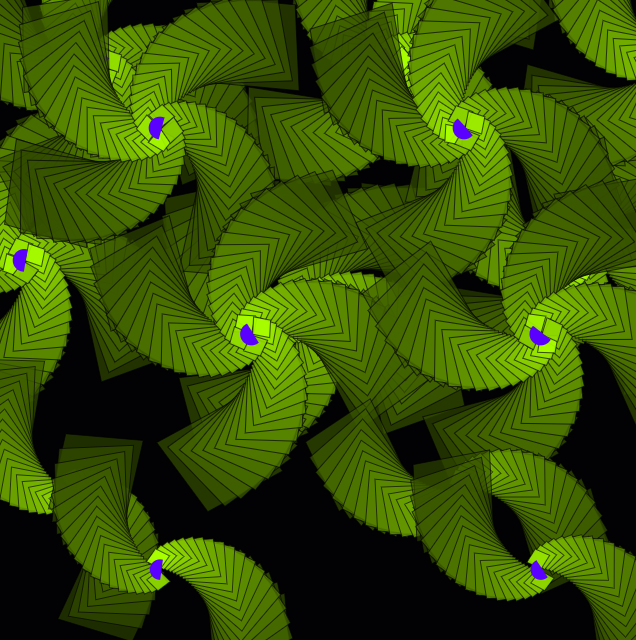
Give the GLSL for this pattern, as a WebGL 1 fragment shader.

```glsl
precision highp float;
// Green pinwheel flowers on black. Each flower is a few curling arms of outlined,
// translucent squares that grow, turn and darken as they leave a violet core.
// A hidden back layer fills the upper part; two staggered columns lie in front.
uniform vec2 u_resolution;

#define STEPS 20            // squares per arm
#define REACH 0.10          // travel of the square's pivot corner
#define SIZE_IN 0.026       // square side at the core
#define SIZE_OUT 0.128      // square side at the tip
#define TURN 2.45           // clockwise turn along an arm
#define LINE 0.0008         // half width of the outlines
#define INK 0.66            // strength of the outlines
#define GLOW 0.90           // brightness at the core
#define DUSK 0.32           // brightness at the tip
#define CORE_RADIUS 0.017

const int BACK_FLOWERS = 6;
const int FLOWERS = 14;
const int MAX_ARMS = 4;
const float TAU = 6.28318;
const vec3 NIGHT = vec3(0.006, 0.002, 0.010);
const vec3 LIME = vec3(0.66, 1.0, 0.0);
const vec3 VIOLET = vec3(0.35, 0.0, 1.0);

float hash(float n) { return fract(sin(n * 91.7 + 3.1) * 437.5); }

// Coordinates of p in a frame turned by angle a
vec2 turnFrame(vec2 p, float a) {
  float c = cos(a), s = sin(a);
  return vec2(c * p.x + s * p.y, c * p.y - s * p.x);
}

// Soft fill of a signed distance, one pixel wide
float fill(float d, float pixel) { return clamp(0.5 - d / pixel, 0.0, 1.0); }

// Back layer: sheared 3 x 2 grid in the upper part
vec2 backCentre(float i) {
  float column = mod(i, 3.0), row = floor(i / 3.0);
  vec2 jitter = vec2(hash(i), hash(i + 20.0)) - 0.5;
  float dip = 0.10 * sin(column * TAU / 4.0) * (1.0 - row);
  return vec2(0.05 + 0.43 * column + 0.12 * row, 0.60 + 0.30 * row - dip) + 0.04 * jitter;
}

// Front layer: two swaying columns whose rows crowd towards the bottom
vec2 frontCentre(float i) {
  float row = floor(i / 2.0);
  float left = 0.25 + 0.165 * sin(row * TAU / 3.0);
  float right = 0.785 - 0.06 * cos(row * TAU / 2.0);
  return vec2(mix(left, right, mod(i, 2.0)), 0.11 + 0.69 * pow(1.0 - row / 3.0, 1.55));
}

// Paints one flower over the colour, from the large dark squares to the small bright ones
vec3 paintFlower(vec3 color, vec2 p, float arms, float seed, float pixel) {
  float heading = -0.8 * hash(seed + 7.0);
  for (int k = 0; k < STEPS; k++) {
    float t = 1.0 - float(k) / float(STEPS - 1);
    float side = mix(SIZE_IN, SIZE_OUT, t);
    float shade = mix(GLOW, DUSK, pow(t, 0.65));
    float opacity = mix(0.92, 0.62, t);
    vec2 pivot = REACH * t * vec2(cos(0.3 * t), -sin(0.3 * t));
    float tilt = 1.3 - TURN * t;

    for (int a = 0; a < MAX_ARMS; a++) {
      float arm = float(a);
      if (arm >= arms) break;
      float wobble = sin(arm * 2.4 + seed * 1.7);
      vec2 q = turnFrame(p, heading + arm * TAU / arms + 0.18 * wobble);
      vec2 e = turnFrame(q - pivot, tilt) - 0.5 * side;
      e.x += 0.14 * e.y;
      float d = max(abs(e.x), abs(e.y)) - 0.5 * side;
      vec3 leaf = LIME * shade * (1.0 + 0.12 * wobble);
      color = mix(color, leaf, opacity * fill(d, pixel));
      color *= 1.0 - INK * fill(abs(d) - LINE, pixel);
    }
  }

  // Core: a disc cut to a half moon
  vec2 facing = turnFrame(vec2(-1.0, 0.0), 2.0 * hash(seed + 40.0) - 1.0);
  float moon = max(length(p) - CORE_RADIUS, -dot(p, facing) - 0.15 * CORE_RADIUS);
  return mix(color, VIOLET, fill(moon, pixel));
}

void main() {
  float pixel = 1.0 / u_resolution.y;
  vec2 uv = gl_FragCoord.xy * pixel;
  vec3 color = NIGHT;

  for (int i = 0; i < FLOWERS; i++) {
    float n = float(i), frontIndex = n - float(BACK_FLOWERS);
    bool isBack = i < BACK_FLOWERS;
    vec2 centre = isBack ? backCentre(n) : frontCentre(max(frontIndex, 0.0));
    float arms = frontIndex < 4.0 ? 4.0 : 2.0;
    float scale = arms > 3.0 ? 1.04 : 0.94;
    vec2 p = (uv - centre) / scale;
    if (dot(p, p) < 0.1) color = paintFlower(color, p, arms, n, pixel / scale);
  }
  gl_FragColor = vec4(color, 1.0);
}
```
